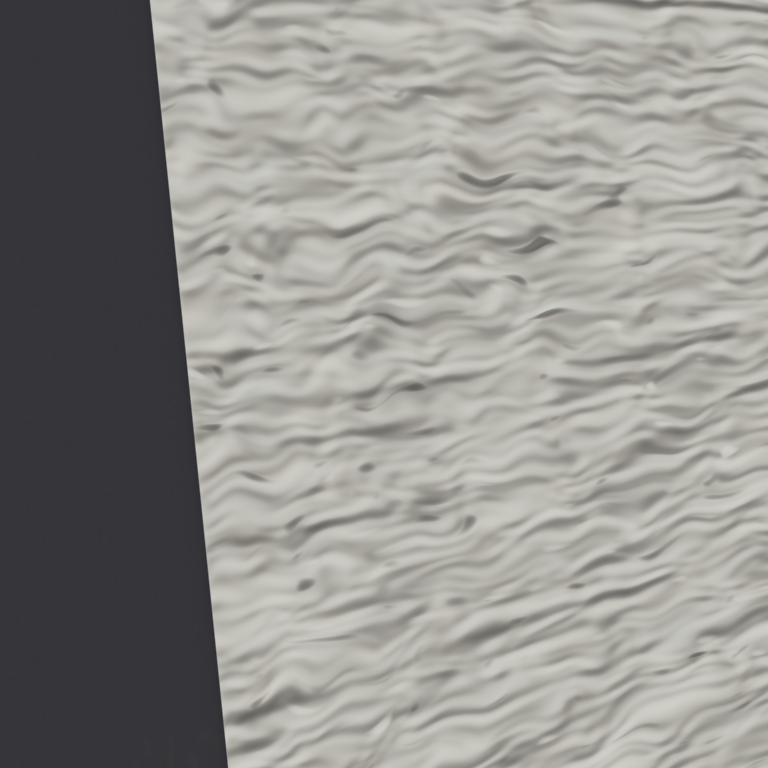
Reproduce this texture procedurally as a Shadertoy shader.

```glsl
#define EDGE_TOP 0.195
#define EDGE_BOTTOM 0.297
#define FAN_SLOPE 0.34
#define FAN_CHANGE -0.40
#define GRAIN vec2(13.0, 40.0)
#define RELIEF 0.25
#define CREASE_DEPTH 0.30
#define PANEL_COLOR vec3(0.208, 0.208, 0.226)
#define SHADOW_COLOR vec3(0.24, 0.235, 0.225)
#define STONE_COLOR vec3(0.655, 0.648, 0.618)
#define LIGHT_COLOR vec3(0.87, 0.87, 0.845)

// Creases: centre x, centre y, half length, strength
const vec4 creases[12] = vec4[12](
    vec4(0.39, 0.698, 0.10, 0.8), vec4(0.89, 0.994, 0.18, 1.2),
    vec4(0.56, 0.885, 0.08, 0.6), vec4(0.70, 0.935, 0.09, 0.5),
    vec4(0.73, 0.757, 0.11, 0.7), vec4(0.31, 0.540, 0.07, 0.6),
    vec4(0.56, 0.500, 0.14, 0.8), vec4(0.91, 0.555, 0.11, 0.7),
    vec4(0.46, 0.434, 0.09, 0.6), vec4(0.38, 0.305, 0.09, 0.9),
    vec4(0.73, 0.205, 0.15, 1.0), vec4(0.36, 0.080, 0.09, 0.9));

vec2 hash2(vec2 p) {
    vec3 q = fract(p.xyx * vec3(0.1031, 0.1030, 0.0973));
    q += dot(q, q.yzx + 33.33);
    return fract((q.xx + q.yz) * q.zy) * 2.0 - 1.0;
}

float gradientNoise(vec2 p) {
    vec2 i = floor(p), f = p - i;
    vec2 u = f * f * f * (f * (f * 6.0 - 15.0) + 10.0);
    vec2 e = vec2(0.0, 1.0);
    return mix(
        mix(dot(hash2(i), f), dot(hash2(i + e.yx), f - e.yx), u.x),
        mix(dot(hash2(i + e.xy), f - e.xy), dot(hash2(i + e.yy), f - e.yy), u.x),
        u.y);
}

// Straightens the fan of strokes into level rows
vec2 flow(vec2 p) {
    float t = p.x - 0.3;
    return vec2(p.x, (p.y - FAN_SLOPE * t) / (1.0 + FAN_CHANGE * t));
}

float plasterHeight(vec2 p) {
    float h = gradientNoise(p * 0.5 + 7.0) * 0.8;
    h += gradientNoise(p + 21.0);
    h += gradientNoise(p * vec2(2.1, 1.7) + 43.0) * 0.55;
    return h;
}

// Dark cut in x, light lip in y
vec2 creaseField(vec2 q, float wobble) {
    vec2 field = vec2(0.0);
    for (int i = 0; i < 12; i++) {
        vec4 c = creases[i];
        vec2 d = q - flow(c.xy);
        float along = 1.0 - smoothstep(0.55, 1.15, abs(d.x) / c.z);
        float across = d.y + wobble;
        float cut = exp(-pow(across / 0.007, 2.0));
        float lip = exp(-pow((across - 0.017) / 0.009, 2.0));
        field += c.w * along * vec2(cut, lip);
    }
    return field;
}

vec3 plaster(vec2 uv) {
    vec2 q = flow(uv);
    vec2 warp = vec2(gradientNoise(q * vec2(9.0, 14.0)),
                     gradientNoise(q * vec2(15.0, 12.0) + 31.0));
    vec2 p = q * GRAIN + warp * vec2(0.9, 1.3);

    // Raking light across the rows
    float h = plasterHeight(p);
    float slope = h - plasterHeight(p + vec2(-0.12, 0.45));
    float tone = 0.07 + RELIEF * slope + 0.14 * h;
    tone += 0.12 * gradientNoise(q * vec2(4.0, 13.0) + 5.0);

    // Small pits and bright chips
    float chips = gradientNoise(p * vec2(1.5, 1.1) + 80.0);
    tone -= 0.35 * smoothstep(0.30, 0.60, chips);
    tone += 0.25 * smoothstep(0.32, 0.65, -chips);

    float wobble = 0.010 * warp.y + 0.004 * gradientNoise(q * vec2(40.0, 20.0));
    vec2 crease = creaseField(q, wobble);
    float broken = 0.75 + 0.6 * gradientNoise(q * vec2(24.0, 30.0) + 60.0);
    tone += 0.09 * crease.y - CREASE_DEPTH * crease.x * broken;

    vec3 lit = mix(STONE_COLOR, LIGHT_COLOR, 0.85 * (1.0 - exp(-max(tone, 0.0) * 5.0)));
    vec3 color = mix(lit, SHADOW_COLOR, 1.0 - exp(min(tone, 0.0) * 2.4));
    return color + vec3(0.008, 0.0, -0.008) * gradientNoise(p * 0.8 + 11.0);
}

vec3 panel(vec2 uv) {
    float stain = smoothstep(0.12, 0.0, uv.y) * smoothstep(0.10, 0.20, uv.x);
    float speckle = gradientNoise(uv * vec2(65.0, 38.0));
    vec3 color = PANEL_COLOR + 0.003 * gradientNoise(uv * 150.0);
    return color + vec3(0.012, 0.015, 0.002) * stain * max(speckle, 0.0) * 2.0;
}

void mainImage(out vec4 fragColor, in vec2 fragCoord) {
    vec2 uv = fragCoord / iResolution.xy;
    float pixel = 1.0 / iResolution.x;
    float edge = uv.x - mix(EDGE_BOTTOM, EDGE_TOP, uv.y);

    // Pale rim on the wall, dark seam on the panel
    vec3 wall = plaster(uv);
    wall = mix(wall, LIGHT_COLOR * 0.9, 0.45 * exp(-max(edge, 0.0) / 0.004));
    vec3 side = panel(uv) * (1.0 - 0.12 * exp(-max(-edge, 0.0) / 0.006));

    vec3 color = mix(side, wall, smoothstep(-pixel, pixel, edge));
    fragColor = vec4(clamp(color, 0.0, 1.0), 1.0);
}
```
